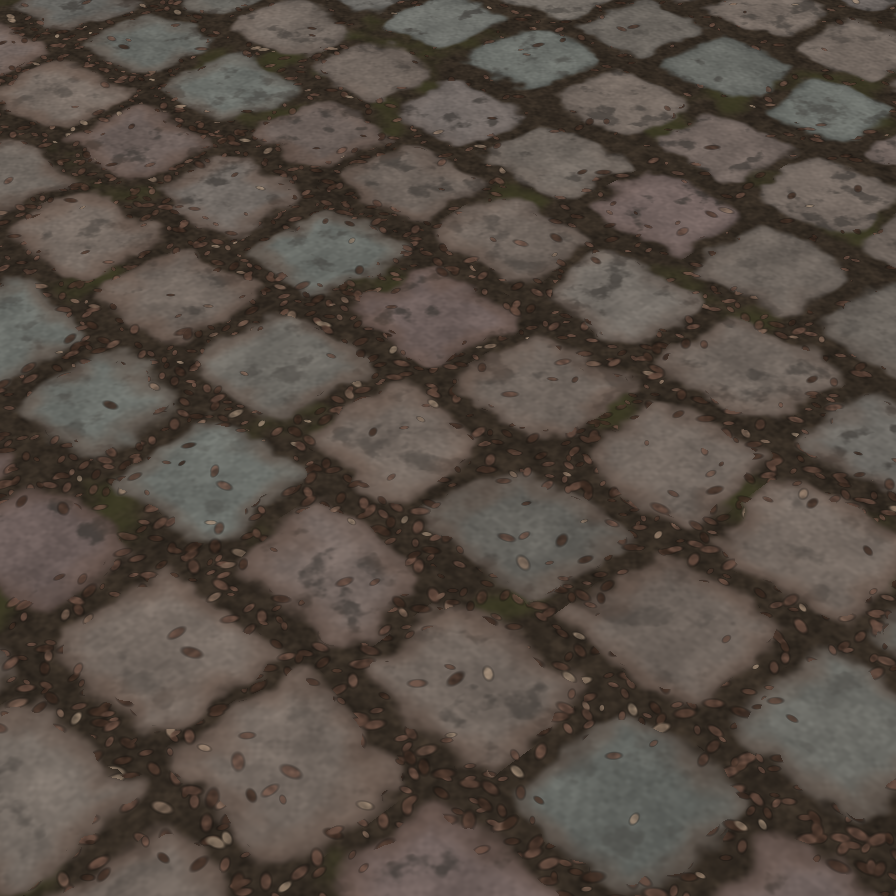
Write a WebGL 1 fragment shader that draws this texture.

```glsl
precision highp float;
// Worn square cobblestones in perspective, with leaf litter and soil in the joints.
uniform vec2 u_resolution;

// Perspective: both joint directions vanish on a horizon above the canvas
const float HORIZON = 2.113;
const float VANISH_LEFT = -1.991;
const float VANISH_RIGHT = 2.995;

// Paving layout, in ground units
const float ROW_PITCH = 0.1695;
const float ROW_ORIGIN = 1.515;
const float STONE_PITCH = 0.174;
const float STONE_ORIGIN = -1.63;
const float ROW_SHIFT = 0.085;
const vec2 STONE_HALF = vec2(0.452, 0.418);  // fraction of a cell
const float CORNER = 0.15;
const float EDGE_BLUR = 0.035;
const float EDGE_WOBBLE = 0.13;

// Litter
const float FLAKES_PER_CELL = 12.0;
const float STRAY_FLAKES = 0.035;

// Colours
const vec3 STONE_WARM = vec3(0.425, 0.385, 0.355);
const vec3 STONE_COOL = vec3(0.395, 0.405, 0.385);
const vec3 STONE_PINK = vec3(0.415, 0.360, 0.345);
const vec3 STAIN = vec3(0.220, 0.205, 0.190);
const vec3 DUST = vec3(0.390, 0.300, 0.250);
const vec3 SOIL = vec3(0.185, 0.155, 0.125);
const vec3 LEAF_DARK = vec3(0.250, 0.175, 0.135);
const vec3 LEAF_RED = vec3(0.420, 0.310, 0.260);
const vec3 LEAF_PALE = vec3(0.600, 0.520, 0.440);
const vec3 MOSS = vec3(0.240, 0.240, 0.140);

float hash(vec2 p) {
  return fract(sin(dot(p, vec2(127.1, 311.7))) * 43758.545);
}

float noise(vec2 p) {
  vec2 i = floor(p), f = fract(p);
  f = f * f * (3.0 - 2.0 * f);
  return mix(mix(hash(i), hash(i + vec2(1, 0)), f.x),
             mix(hash(i + vec2(0, 1)), hash(i + vec2(1, 1)), f.x), f.y);
}

float fbm(vec2 p) {
  float sum = 0.0, amp = 0.53;
  for (int i = 0; i < 4; i++) {
    sum += amp * noise(p);
    p = mat2(1.6, 1.2, -1.2, 1.6) * p + 7.3;
    amp *= 0.5;
  }
  return sum;
}

float roundBox(vec2 p, vec2 halfSize, float r) {
  vec2 q = abs(p) - halfSize + r;
  return length(max(q, 0.0)) + min(max(q.x, q.y), 0.0) - r;
}

// Scattered leaf scraps: rgb colour and coverage; density is 0 to 1
vec4 leafScraps(vec2 ground, float density) {
  vec2 p = ground * FLAKES_PER_CELL, cell = floor(p);
  vec4 scraps = vec4(0.0);
  for (int y = -1; y <= 1; y++) {
    for (int x = -1; x <= 1; x++) {
      vec2 id = cell + vec2(x, y);
      vec2 d = p - id - vec2(hash(id + 3.1), hash(id + 8.7));
      float turn = 6.283 * hash(id + 5.3);
      d = mat2(cos(turn), sin(turn), -sin(turn), cos(turn)) * d;
      float size = 0.3 + 0.5 * hash(id + 1.9);
      float shape = 1.0 - smoothstep(0.55, 1.15, length(d / vec2(size, size * 0.55)));
      float cover = shape * step(hash(id + 12.4), density);
      float tone = hash(id + 20.6);
      vec3 color = mix(LEAF_DARK, LEAF_RED, smoothstep(0.1, 0.8, tone));
      color = mix(color, LEAF_PALE, smoothstep(0.86, 0.98, tone));
      scraps = mix(scraps, vec4(color, 1.0), cover);
    }
  }
  return scraps;
}

void main() {
  vec2 uv = gl_FragCoord.xy / u_resolution;

  // Ground coordinates, about one unit per stone
  vec2 plane = (uv.x - vec2(VANISH_RIGHT, VANISH_LEFT)) / (HORIZON - uv.y);
  vec2 ground = plane / ROW_PITCH;

  // Rows drift sideways, so the cross joints are staggered
  float across = (plane.y - ROW_ORIGIN) / ROW_PITCH;
  across += 0.10 * (noise(ground * 0.9 + 40.0) - 0.5);
  float row = floor(across + 0.5);
  float anchor = STONE_ORIGIN + ROW_SHIFT * cos(1.0472 * (row - 1.0));
  float along = (plane.x - anchor) / (STONE_PITCH - 0.003 * row);
  along += 0.12 * (noise(ground * 0.8 + 9.0) - 0.5);
  vec2 id = vec2(floor(along + 0.5), row);
  vec2 local = vec2(along, across) - id;

  // Irregular stone outline
  float h1 = hash(id + 0.7), h2 = hash(id + 31.2), h3 = hash(id + 57.9);
  vec2 wobble = vec2(noise(ground * 5.0), noise(ground * 5.0 + 17.0)) - 0.5;
  wobble += 0.4 * (vec2(noise(ground * 14.0), noise(ground * 14.0 + 23.0)) - 0.5);
  vec2 shape = local + wobble * EDGE_WOBBLE;
  shape.x += shape.y * (h1 - 0.5) * 0.16;
  float edge = roundBox(shape, STONE_HALF - 0.05 * vec2(h2, h3), CORNER);
  float stoneMask = 1.0 - smoothstep(-EDGE_BLUR, EDGE_BLUR, edge);

  // Stone face: tint, mottling, stains and dusty rim
  float litter = 1.0 - smoothstep(1.0, 3.6, across + 2.0 * (fbm(ground * 0.7) - 0.5));
  float grain = noise(ground * 38.0) - 0.5;
  vec3 stone = mix(STONE_WARM, STONE_COOL, smoothstep(0.35, 0.8, h2));
  stone = mix(stone, STONE_PINK, smoothstep(0.65, 0.9, h3));
  stone *= 0.93 + 0.15 * h1 + 0.34 * (fbm(ground * 5.0 + h1 * 9.0) - 0.5) + 0.13 * grain;
  float stain = smoothstep(0.58, 0.76, fbm(ground * 6.5 + 60.0));
  stone = mix(stone, STAIN, stain * (0.25 + 0.5 * h3));
  float rim = smoothstep(-0.20, 0.0, edge + 0.12 * (noise(ground * 6.0) - 0.5));
  stone = mix(stone, DUST, rim * litter * 0.45);
  stone *= 1.0 - 0.17 * smoothstep(-0.10, 0.02, edge);

  // Joints: dark soil, a little moss
  vec3 joint = SOIL * (0.8 + 0.55 * fbm(ground * 12.0) + 0.3 * grain);
  joint = mix(joint, MOSS, 0.7 * smoothstep(0.62, 0.78, fbm(ground * 1.5 + 80.0)));
  vec3 color = mix(joint, stone, stoneMask);

  // Leaf scraps gather in the joints and stray onto the stones
  float inJoint = smoothstep(-0.07, 0.04, edge);
  float density = mix(STRAY_FLAKES * (0.3 + litter), 0.16 + 0.50 * litter, inJoint);
  vec4 scraps = leafScraps(ground, density);
  color = mix(color, scraps.rgb * (0.92 + 0.4 * grain), scraps.a * 0.8);

  gl_FragColor = vec4(color, 1.0);
}
```
